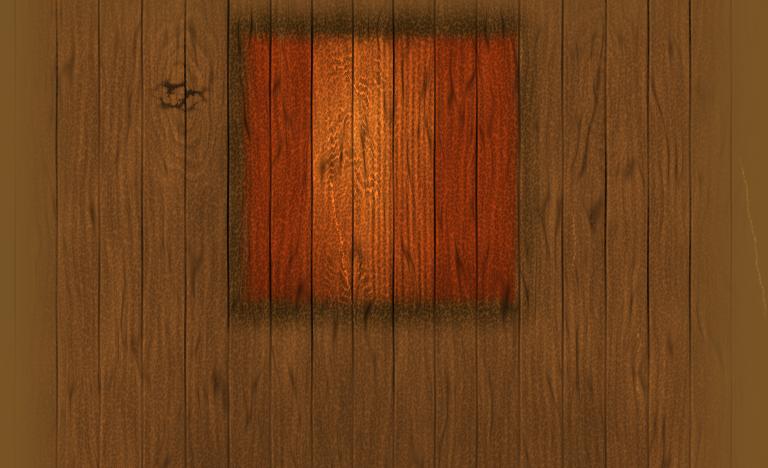
Reproduce this texture procedurally as a WebGL 1 fragment shader.

```glsl
precision highp float;
uniform vec2 u_resolution;

#define ASPECT 1.641
#define PLANK_WIDTH 0.0897
#define SEAM_OFFSET 0.0355
#define PANEL_CENTER vec2(0.815, 0.639)
#define PANEL_HALF vec2(0.296, 0.291)
#define KNOT_CENTER vec2(0.395, 0.797)
#define WOOD vec3(0.43, 0.26, 0.112)
#define EDGE_HAZE vec3(0.475, 0.335, 0.145)
#define PANEL_RED vec3(0.50, 0.175, 0.042)
#define PANEL_GOLD vec3(0.76, 0.40, 0.13)
#define SHADOW vec3(0.22, 0.14, 0.04)

float hash(float n) { return fract(sin(n * 12.989) * 4375.85); }

vec2 hash2(vec2 c) {
  return fract(sin(vec2(dot(c, vec2(127.1, 311.7)), dot(c, vec2(269.5, 183.3)))) * 4375.85);
}

// Distance to the nearest scattered cell point, centred near zero
float cellular(vec2 q) {
  vec2 base = floor(q), f = fract(q);
  float nearest = 2.0;
  for (int j = -1; j <= 1; j++) {
    for (int i = -1; i <= 1; i++) {
      vec2 o = vec2(float(i), float(j));
      nearest = min(nearest, length(o + hash2(base + o) - f));
    }
  }
  return nearest - 0.45;
}

float boxDistance(vec2 q, vec2 halfSize) {
  vec2 d = abs(q) - halfSize;
  return length(max(d, 0.0)) + min(max(d.x, d.y), 0.0);
}

float softBand(float v, float lo, float hi, float blur) {
  return smoothstep(lo - blur, lo + blur, v) * (1.0 - smoothstep(hi - blur, hi + blur, v));
}

float wobble(vec2 p, float seed) {
  return sin(p.y * 6.0 + seed * 20.0 + p.x * 14.0)
       + 0.5 * sin(p.y * 13.0 - p.x * 31.0 + seed * 41.0) + 0.2 * sin(p.y * 37.0 + p.x * 60.0);
}

// Elliptical growth rings, with the area they cover in mask
float knotRings(vec2 p, vec2 center, out float mask) {
  float r = length((p - center) / vec2(0.09, 0.22)) + 0.06 * wobble(p * 3.0, 0.3);
  mask = 1.0 - smoothstep(0.75, 1.15, r);
  return sin(r * 34.0) * 0.6 + sin(r * 71.0 + 1.0) * 0.4;
}

// Thin split running down the boards
float split(vec2 p, float x, float slope, float lo, float hi) {
  float path = x + slope * (hi - p.y) + 0.002 * sin(p.y * 55.0) + 0.001 * sin(p.y * 170.0);
  return (1.0 - smoothstep(0.0008, 0.0035, abs(p.x - path))) * softBand(p.y, lo, hi, 0.03);
}

void main() {
  vec2 p = gl_FragCoord.xy / u_resolution * vec2(ASPECT, 1.0);

  // Boards of slightly uneven width
  float bent = p.x + 0.004 * sin((p.x - 0.769) * 7.35) + 0.0006 * sin(p.y * 19.0 + p.x * 9.0);
  float board = (bent - SEAM_OFFSET) / PLANK_WIDTH;
  float seed = hash(floor(board) + 3.0), seamSeed = hash(floor(board + 0.5) + 8.0);
  float seamDist = abs(fract(board + 0.5) - 0.5) * PLANK_WIDTH;
  float seam = 1.0 - smoothstep(0.0005, 0.0034, seamDist);
  float seamLip = softBand(fract(board) * PLANK_WIDTH, 0.0035, 0.006, 0.0015);

  // Grain, knots, fibres, pores and sparse dark cracks
  float warp = wobble(p, seed), mainKnot, faintKnot;
  float rings = knotRings(p, KNOT_CENTER, mainKnot);
  float faintRings = knotRings(p, vec2(1.285, 0.82), faintKnot);
  float fibre = cellular(vec2(p.x * 150.0 + warp * 0.8, p.y * 6.0 + seed * 9.0));
  float pores = cellular(mat2(0.9, 0.5, -0.43, 0.9) * p * vec2(210.0, 130.0));
  float patches = cellular(p * vec2(17.0, 5.0) + warp * 0.2);
  float cracks = smoothstep(0.06, 0.4, cellular(vec2(p.x * 85.0 + warp * 1.5, p.y * 11.0)) + 0.3 * pores);
  cracks *= smoothstep(-0.25, 0.2, patches);
  float grain = sin(p.x * 330.0 + warp * 2.5) * (0.5 + 0.9 * patches + 0.4 * seed);
  grain = mix(mix(grain, rings * 1.7, mainKnot), faintRings, faintKnot);

  // Panel glow, strongest on the boards left of its middle
  float d = boxDistance(p - PANEL_CENTER, PANEL_HALF);
  float panel = 1.0 - smoothstep(-0.018, 0.014, d + 0.03 * fibre);
  panel *= 1.0 - smoothstep(1.106, 1.111, p.x);
  float glow = 0.74 * softBand(p.x, 0.667, 0.84, 0.012) + 0.40 * softBand(p.x, 0.84, 0.927, 0.008);
  glow *= 0.42 + 0.58 * exp(-pow((p.y - 0.71) / 0.19, 2.0));
  glow += 0.14 * softBand(p.x, 0.73, 0.83, 0.03) + 0.10 * (seed - 0.5) + 0.25 * patches;

  // Feathered cross grain: sharp crests in broken tufts
  float feather = softBand(p.x, 0.69, 0.825, 0.022);
  feather *= max(softBand(p.y, 0.56, 0.90, 0.05), softBand(p.y, 0.31, 0.45, 0.03));
  float bend = mix(-260.0, 300.0, smoothstep(0.46, 0.54, p.y));
  float wave = sin(p.y * 310.0 + abs(p.x - 0.745) * bend + 3.0 * wobble(p * 4.0, 0.7) + 3.0 * fibre);
  float ripple = 1.5 * smoothstep(0.2, 1.0, wave) - 0.5;
  ripple *= smoothstep(-0.2, 0.2, cellular(p * vec2(38.0, 15.0) + 3.0));

  // Surrounding boards
  float haze = max(1.0 - smoothstep(0.0, 0.19, p.x), smoothstep(ASPECT - 0.24, ASPECT, p.x));
  haze = max(haze, 0.25 * smoothstep(0.85, 1.0, p.y));
  float relief = 1.03 + 0.06 * grain + 0.18 * fibre + 0.33 * pores + 0.16 * patches;
  relief += 0.08 * (seed - 0.5) + 0.08 * mainKnot - 0.30 * cracks;
  vec3 color = mix(WOOD * mix(relief, 1.0, 0.7 * haze), EDGE_HAZE, 0.9 * haze);
  color *= 1.0 - 0.10 * softBand(p.x, 0.3, 1.4, 0.15) * (1.0 - smoothstep(0.05, 0.3, p.y));

  // Lit panel boards
  vec3 lit = mix(PANEL_RED, PANEL_GOLD, clamp(glow, 0.0, 1.0));
  float ridges = softBand(p.x, 0.79, 0.92, 0.015) * sin(p.x * 510.0 + warp * 0.5);
  lit *= 1.04 + 0.07 * grain + 0.25 * fibre + 0.5 * pores + 0.25 * feather * ripple + 0.13 * ridges - 0.4 * cracks;
  color = mix(color, lit * (0.8 + 0.2 * smoothstep(0.36, 0.50, p.y)), panel);

  // Burnt frame, heavier above, below and along the left seam
  float halo = smoothstep(-0.045, 0.012, d) * (1.0 - smoothstep(0.005, 0.075, d));
  halo *= smoothstep(0.478, 0.494, p.x);
  float heavy = smoothstep(0.25, 0.30, abs(p.y - PANEL_CENTER.y)) * (1.0 - smoothstep(1.07, 1.14, p.x));
  heavy = max(heavy, 0.6 - 0.6 * smoothstep(0.50, 0.56, p.x));
  float burn = halo * (0.34 + 0.36 * heavy) * (1.0 - 0.4 * fibre - 0.7 * pores - 0.6 * patches + 0.4 * cracks);
  color = mix(color, SHADOW * (1.0 + 0.6 * pores - 0.5 * cracks), clamp(burn, 0.0, 0.85));

  // Knot core, split into dark flecks
  float k = length((p - KNOT_CENTER + vec2(0.01, 0.0)) / vec2(0.08, 0.05));
  float flecks = smoothstep(-0.1, 0.25, cellular(p * vec2(36.0, 60.0) + 0.6 * warp) + 0.4 * pores);
  color *= 1.0 - 0.6 * flecks * (1.0 - smoothstep(0.4, 1.0, k));

  // Splits and worn seams, deepest beside the panel's left edge
  float splits = split(p, 0.705, 0.18, 0.31, 0.61) + 0.4 * split(p, 1.585, 0.16, 0.33, 0.65);
  splits += 0.5 * split(p, 1.225, 0.02, 0.42, 0.55) + 0.4 * split(p, 1.365, -0.02, 0.15, 0.30);
  color *= 1.0 + 0.35 * splits * (1.0 + 2.0 * pores) + 0.12 * seamLip * (1.0 - haze);
  float wear = 0.75 + 0.3 * sin(p.y * 11.0 + seamSeed * 30.0) + 0.8 * pores;
  float depth = (0.36 + 0.35 * seamSeed) * wear * (1.0 - 0.93 * haze) * (0.55 + 0.45 * smoothstep(0.1, 0.4, p.y));
  depth += 0.2 * panel + 0.4 * softBand(p.x, 0.47, 0.50, 0.005) * smoothstep(0.28, 0.31, p.y);
  color *= 1.0 - seam * clamp(depth, 0.0, 0.85);

  gl_FragColor = vec4(clamp(color, 0.0, 1.0), 1.0);
}
```
